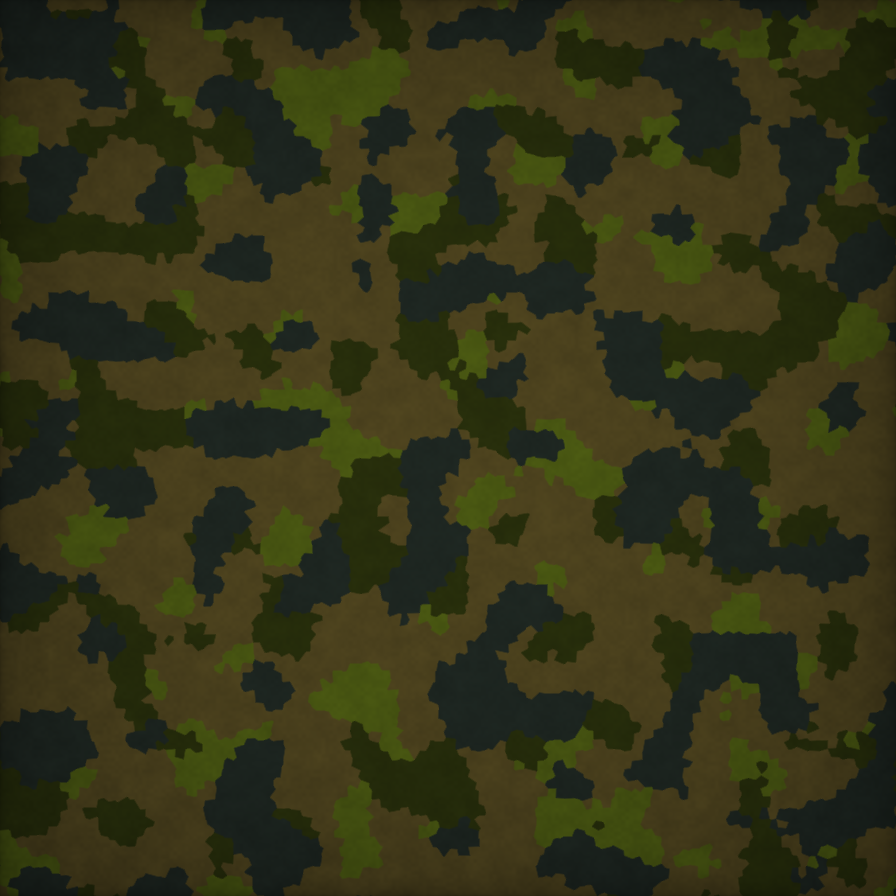
Give the GLSL for this pattern, as a WebGL 1 fragment shader.

```glsl
precision highp float;
uniform vec2 u_resolution;

#define GRAINS 92.0        // grain cells across the canvas
#define JITTER 0.75        // irregularity of the grains
#define FREQ_MIN 2.5       // slowest wave, cycles per canvas
#define FREQ_MAX 11.5      // fastest wave
#define RAGGED 0.3         // random shift of the thresholds per grain
#define BLACK_LEVEL 0.70
#define DARK_LEVEL 0.80
#define LIGHT_LEVEL 0.96
#define BROWN vec3(0.268, 0.232, 0.104)
#define BLACK vec3(0.104, 0.134, 0.116)
#define DARK_GREEN vec3(0.136, 0.160, 0.040)
#define LIGHT_GREEN vec3(0.254, 0.303, 0.062)

float hash(vec2 p) {
  return fract(sin(dot(p, vec2(127.1, 311.7))) * 43758.55);
}

vec2 hash2(vec2 p) {
  return vec2(hash(p), hash(p + 57.3));
}

// Layered sines in many directions: zero mean, unit variance
float waves(vec2 p, float seed) {
  const int COUNT = 16;
  float sum = 0.0;
  for (int i = 0; i < COUNT; i++) {
    float n = float(i);
    float angle = n * 2.4 + seed;
    float freq = mix(FREQ_MIN, FREQ_MAX, fract(n * 0.618 + seed * 0.37));
    sum += sin(6.2832 * freq * dot(p, vec2(cos(angle), sin(angle))) + n * n * seed);
  }
  return sum / sqrt(0.5 * float(COUNT));
}

// Smooth value noise for the fine cloth texture
float grit(vec2 p) {
  vec2 i = floor(p), f = fract(p);
  f *= f * (3.0 - 2.0 * f);
  return mix(mix(hash(i), hash(i + vec2(1, 0)), f.x),
             mix(hash(i + vec2(0, 1)), hash(i + vec2(1, 1)), f.x), f.y) - 0.5;
}

// Flat colour of the grain centred at p
vec3 camouflage(vec2 p) {
  float shift = RAGGED * (hash(floor(p * 4096.0)) - 0.5);
  if (waves(p, 1.3) + shift > BLACK_LEVEL) return BLACK;
  if (waves(p, 4.7) + shift > DARK_LEVEL) return DARK_GREEN;
  if (waves(p, 8.1) + shift > LIGHT_LEVEL) return LIGHT_GREEN;
  return BROWN;
}

// Cellular grains: the two nearest cells, blended across their border
vec3 grains(vec2 uv, float pixel) {
  vec2 p = uv * GRAINS, cell = floor(p);
  vec2 first = vec2(9.0), second = vec2(9.0);
  for (int y = -1; y <= 1; y++) {
    for (int x = -1; x <= 1; x++) {
      vec2 id = cell + vec2(x, y);
      vec2 offset = id + 0.5 + JITTER * (hash2(id) - 0.5) - p;
      float d = dot(offset, offset);
      if (d < dot(first, first)) {
        second = first;
        first = offset;
      } else if (d < dot(second, second)) {
        second = offset;
      }
    }
  }
  float border = 0.5 * dot(first + second, normalize(second - first));
  float own = 0.5 + 0.5 * smoothstep(0.0, 0.9 * pixel * GRAINS, border);
  return mix(camouflage((p + second) / GRAINS), camouflage((p + first) / GRAINS), own);
}

void main() {
  float pixel = 1.0 / min(u_resolution.x, u_resolution.y);
  vec2 uv = gl_FragCoord.xy * pixel;
  vec3 color = grains(uv, pixel);

  // Vignette, strongest close to the borders
  vec2 st = gl_FragCoord.xy / u_resolution;
  vec2 rim = 4.0 * st * (1.0 - st);
  float light = mix(0.45, 1.0, pow(rim.x * rim.y, 0.2));

  // Worn cloth: soft stains and fine grit, heavier toward the borders
  float wear = 0.018 * waves(uv * 3.0, 2.9) + 0.10 * grit(uv * 70.0) + 0.09 * grit(uv * 230.0);
  color *= 1.0 + wear * (1.6 - light);

  gl_FragColor = vec4(color * light * 1.12, 1.0);
}
```
